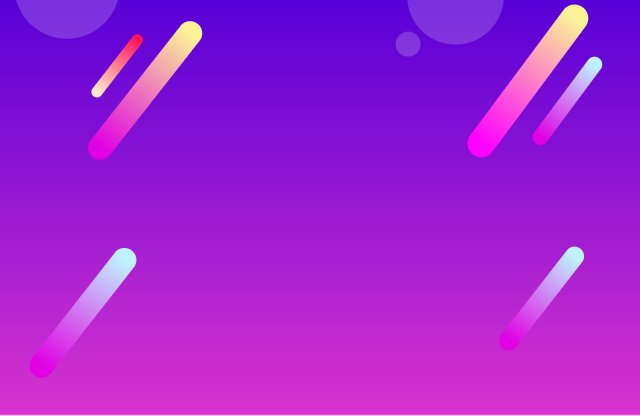
Reproduce this background procedurally as a WebGL 2 fragment shader.

```glsl
#version 300 es
precision highp float;

uniform vec2 u_resolution;
out vec4 fragColor;

#define SKY_TOP vec3(0.345, 0.0, 0.84)
#define SKY_BOTTOM vec3(0.85, 0.2, 0.805)
#define YELLOW vec3(0.985, 0.95, 0.59)
#define CYAN vec3(0.75, 0.95, 1.0)
#define MAGENTA vec3(0.88, 0.0, 0.89)
#define RED vec3(1.0, 0.08, 0.36)
#define CREAM vec3(1.0, 0.91, 0.78)
#define STRIP_COLOR vec3(0.94, 0.72, 0.92)
#define DISC_ALPHA 0.19
#define STRIP_HEIGHT 0.003

// Discs: centre x, centre y, radius, in canvas heights
const vec3 DISCS[3] = vec3[3](
    vec3(0.161, 1.034, 0.127),
    vec3(1.095, 1.009, 0.116),
    vec3(0.981, 0.894, 0.030));

// Bars: upper end xy, lower end xy, in canvas heights
const vec4 BARS[6] = vec4[6](
    vec4(0.457, 0.920, 0.241, 0.645),
    vec4(0.330, 0.904, 0.233, 0.779),
    vec4(1.381, 0.956, 1.157, 0.655),
    vec4(1.429, 0.845, 1.299, 0.670),
    vec4(0.299, 0.375, 0.100, 0.121),
    vec4(1.381, 0.384, 1.223, 0.181));
const float BAR_RADII[6] = float[6](0.0291, 0.0133, 0.0331, 0.0187, 0.0289, 0.0231);
const vec3 UPPER[6] = vec3[6](YELLOW, RED, YELLOW, CYAN, CYAN, CYAN);
const vec3 LOWER[6] = vec3[6](MAGENTA, CREAM, vec3(1.0, 0.0, 1.0), MAGENTA, MAGENTA, MAGENTA);

// Smooth coverage of a signed distance over one pixel
float coverage(float dist) {
    return clamp(0.5 - dist * u_resolution.y, 0.0, 1.0);
}

// Position along a segment, from 0 at a to 1 at b
float alongSegment(vec2 p, vec2 a, vec2 b) {
    vec2 axis = b - a;
    return clamp(dot(p - a, axis) / dot(axis, axis), 0.0, 1.0);
}

void main() {
    vec2 p = gl_FragCoord.xy / u_resolution.y;
    vec3 color = mix(SKY_BOTTOM, SKY_TOP, p.y);

    // Translucent discs
    for (int i = 0; i < 3; i++) {
        float dist = length(p - DISCS[i].xy) - DISCS[i].z;
        color = mix(color, vec3(1.0), DISC_ALPHA * coverage(dist));
    }

    // Slanted bars with a gradient along their axis
    for (int i = 0; i < 6; i++) {
        vec2 a = BARS[i].xy;
        vec2 b = BARS[i].zw;
        float t = alongSegment(p, a, b);
        float dist = length(p - mix(a, b, t)) - BAR_RADII[i];
        color = mix(color, mix(UPPER[i], LOWER[i], t), coverage(dist));
    }

    // Pale strip along the lower edge
    color = mix(color, STRIP_COLOR, coverage(p.y - STRIP_HEIGHT));

    fragColor = vec4(color, 1.0);
}
```
